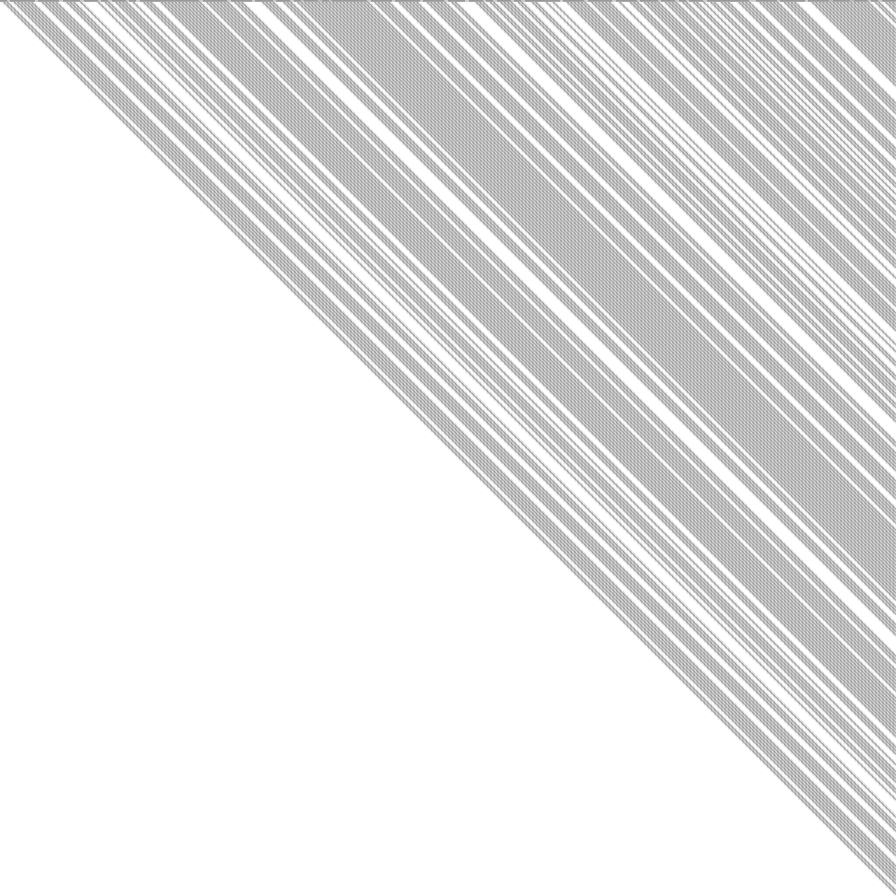
Write a WebGL 2 fragment shader that draws this pattern.

```glsl
#version 300 es
precision highp float;
// Fine dotted diagonal lines with irregular gaps, filling the upper right half of a white field.

uniform vec2 u_resolution;
out vec4 fragColor;

const float TAU = 6.2831853;
const float SLOTS = 256.0;      // line positions across the canvas
const float EDGE_INK = 0.18;    // tone between two lines
const float CORE_INK = 0.355;   // tone on a line
const float DOT_INK = 0.045;    // change of tone along a line

// Centre and half width of the clear diagonal strips.
const vec2 GAPS[12] = vec2[12](
  vec2(0.036, 0.002), vec2(0.067, 0.004), vec2(0.084, 0.002),
  vec2(0.101, 0.004), vec2(0.279, 0.009), vec2(0.435, 0.003),
  vec2(0.516, 0.008), vec2(0.585, 0.004), vec2(0.620, 0.003),
  vec2(0.695, 0.005), vec2(0.780, 0.003), vec2(0.893, 0.006));

float band(float value, float low, float high) {
  return step(low, value) * step(value, high);
}

// Layered sines give an irregular but repeatable value from 0 to 1.
float layeredNoise(float n) {
  float waves = sin(n * 2.399) + sin(n * 1.713 + 1.0) + sin(n * 0.917 + 2.0);
  return clamp(0.5 + waves / 6.0, 0.0, 1.0);
}

// Share of slots that stay empty in each zone.
float emptiness(float offset) {
  float dense = band(offset, 0.0, 0.033) + band(offset, 0.18, 0.268)
              + band(offset, 0.33, 0.41) + band(offset, 0.90, 0.96);
  return mix(0.39, 0.12, min(dense, 1.0));
}

// One where a slot holds a line, zero where it is clear.
float lineAt(float slot) {
  float offset = (slot + 0.5) / SLOTS;
  float present = step(0.0, slot) * step(emptiness(offset), layeredNoise(slot));
  for (int i = 0; i < GAPS.length(); i++) {
    present *= step(GAPS[i].y, abs(offset - GAPS[i].x));
  }
  return present;
}

// Soft line profile, shared with the nearest neighbouring slot.
float diagonalInk(float offset, float along) {
  float position = offset * SLOTS;
  float slot = floor(position);
  float side = position - slot < 0.5 ? -1.0 : 1.0;
  float here = lineAt(slot);
  float beside = lineAt(slot + side);
  float core = 0.5 - 0.5 * cos(TAU * position);
  float dots = DOT_INK * sin(TAU * SLOTS * along);
  float edgeTone = EDGE_INK * 0.5 * (here + beside);
  float lineTone = here * CORE_INK;
  return mix(edgeTone, lineTone, core) + dots * max(here, beside * (1.0 - core));
}

// Thin dashed rule along the upper border.
float borderInk(vec2 uv, float pixel) {
  float rule = smoothstep(-0.5 * pixel, 0.5 * pixel, uv.y - (1.0 - 1.0 / 512.0));
  float dash = step(0.3, layeredNoise(floor(uv.x * SLOTS)));
  return rule * mix(0.2, 0.4, dash);
}

void main() {
  vec2 uv = gl_FragCoord.xy / u_resolution;
  float pixel = 1.0 / u_resolution.y;
  float offset = uv.x + uv.y - 1.0;

  // Lines run from the upper left to the lower right.
  float ink = diagonalInk(offset, uv.x);
  ink = max(ink, borderInk(uv, pixel));
  fragColor = vec4(vec3(1.0 - ink), 1.0);
}
```
